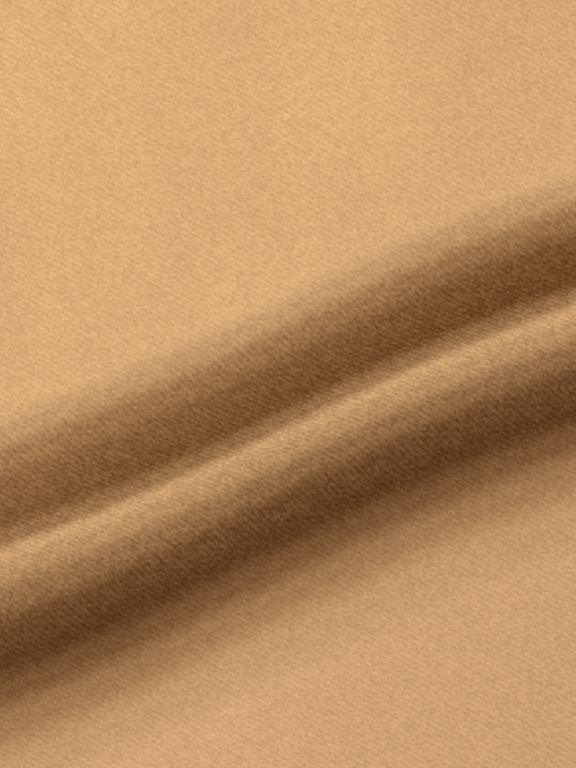
Give the GLSL for this texture, as a WebGL 2 fragment shader.

```glsl
#version 300 es
precision highp float;
// Tan twill cloth with two soft diagonal folds and a shadow below them.

uniform vec2 u_resolution;
out vec4 fragColor;

const vec3 SHADE = vec3(0.39, 0.25, 0.135);
const vec3 LIGHT = vec3(0.87, 0.69, 0.485);
const float TAU = 6.28319;
const int KEYS = 15;

// Heights relative to the crease, and the brightness at each one.
const float KEY_HEIGHT[KEYS] = float[](
    -0.35, -0.28, -0.22, -0.18, -0.142, -0.105, -0.068, -0.035,
    -0.014, 0.006, 0.03, 0.07, 0.11, 0.142, 0.18);
const float KEY_TONE[KEYS] = float[](
    0.92, 0.80, 0.50, 0.20, -0.04, 0.06, 0.38, 0.70,
    0.84, 0.42, 0.12, 0.20, 0.46, 0.77, 0.97);

float hash(vec2 p) {
    vec3 q = fract(vec3(p.xyx) * 0.1031);
    q += dot(q, q.yzx + 33.33);
    return fract((q.x + q.y) * q.z);
}

float noise(vec2 p) {
    vec2 cell = floor(p);
    vec2 f = fract(p);
    f = f * f * (3.0 - 2.0 * f);
    float low = mix(hash(cell), hash(cell + vec2(1.0, 0.0)), f.x);
    float high = mix(hash(cell + vec2(0.0, 1.0)), hash(cell + vec2(1.0)), f.x);
    return mix(low, high, f.y);
}

// Height of the crease between the folds.
float creaseHeight(float x) {
    return 0.290 + 0.319 * x - 0.007 * sin(TAU * x);
}

// Brightness across the folds, blended smoothly from key to key.
float foldTone(float height) {
    float tone = KEY_TONE[0];
    for (int i = 1; i < KEYS; i++) {
        float blend = smoothstep(KEY_HEIGHT[i - 1], KEY_HEIGHT[i], height);
        tone += (KEY_TONE[i] - KEY_TONE[i - 1]) * blend;
    }
    return tone;
}

// Diagonal ribs broken into short stitches, in the range -1 to 1.
float twill(vec2 p) {
    float wobble = noise(p * 50.0) * 1.6;
    float rib = sin(TAU * 128.0 * (p.y + 0.55 * p.x) + wobble);
    float stitch = sin(TAU * 95.0 * (p.x - 0.35 * p.y) + 2.0 * wobble);
    return 0.6 * rib + 0.4 * rib * stitch;
}

void main() {
    vec2 uv = gl_FragCoord.xy / u_resolution;
    vec2 p = gl_FragCoord.xy / u_resolution.y;
    float height = uv.y - creaseHeight(uv.x);

    // The underside sags a little at the left edge.
    float under = 1.0 - smoothstep(-0.12, -0.02, height);
    float sag = 0.012 * (1.0 - smoothstep(0.0, 0.45, uv.x)) * under;
    float tone = foldTone(height + sag);

    // The upper fold is shallower at the left.
    float valley = smoothstep(0.0, 0.03, height) * (1.0 - smoothstep(0.06, 0.14, height));
    tone += valley * mix(0.10, -0.08, uv.x);

    // Broad uneven light and faint upright streaks.
    float upper = smoothstep(0.12, 0.24, height);
    float streak = noise(vec2(uv.x * 13.0 + uv.y * 1.5, uv.y * 2.0)) - 0.5;
    tone += upper * (0.05 * streak - 0.06 * smoothstep(0.5, 1.0, uv.x) * uv.y);
    float lower = 1.0 - smoothstep(-0.36, -0.20, height);
    tone -= lower * 0.05 * smoothstep(0.3, 1.0, uv.x);
    tone += 0.04 * (noise(uv * vec2(5.0, 7.0)) - 0.5);

    // Weave bends with the folds and fades when too fine to resolve.
    float folded = smoothstep(-0.18, -0.08, height) * (1.0 - smoothstep(0.10, 0.18, height));
    vec2 clothPoint = p + vec2(0.0, 0.012 * folded * sin(height * 24.0));
    float visible = smoothstep(250.0, 480.0, u_resolution.y);
    float grain = noise(p * vec2(210.0, 260.0)) - 0.5;
    float fleck = noise(p * vec2(390.0, 430.0) + 17.0) - 0.5;
    float relief = 0.055 * twill(clothPoint) + 0.13 * grain + 0.11 * fleck;
    tone += relief * visible * mix(0.85, 1.25, folded);

    // Slightly cooler cloth in the lower part, warmer in the valleys.
    vec3 colour = mix(SHADE, LIGHT, tone);
    colour += vec3(-0.005, -0.008, 0.008) * lower;
    colour += vec3(0.008, 0.0, -0.012) * valley;
    fragColor = vec4(clamp(colour, 0.0, 1.0), 1.0);
}
```
